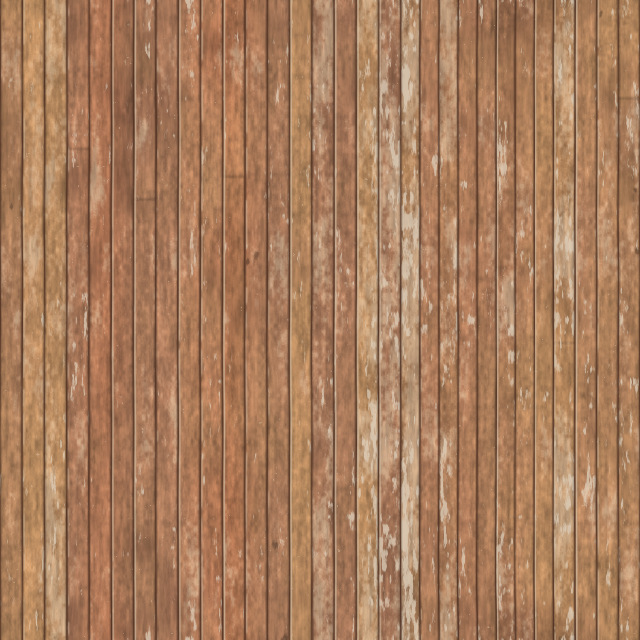
Give the GLSL for this texture, as a Shadertoy shader.

```glsl
// Thirty narrow upright planks of weathered, stained wood with thin dark grooves.
// Each plank gets a hashed tone; wrapping noise stretched along the boards adds
// grain, stains, pale worn haze and thin scraped paint, so the panel tiles.

float hash(vec2 p) {
    return fract(sin(dot(p, vec2(127.1, 311.7))) * 43758.5453);
}

// Value noise whose lattice wraps after freq cells.
float noise(vec2 uv, vec2 freq, float seed) {
    vec2 p = uv * freq, cell = floor(p), f = fract(p);
    f = f * f * (3.0 - 2.0 * f);
    vec2 a = mod(cell, freq), b = mod(cell + 1.0, freq);
    vec2 s = seed * vec2(1.73, 0.91);
    return mix(mix(hash(a + s), hash(vec2(b.x, a.y) + s), f.x),
               mix(hash(vec2(a.x, b.y) + s), hash(b + s), f.x), f.y);
}

float fbm(vec2 uv, vec2 freq, float seed) {
    float sum = 0.0, amp = 0.533;
    for (int i = 0; i < 4; i++) {
        sum += amp * noise(uv, freq, seed + float(i) * 5.3);
        freq *= 2.0;
        amp *= 0.5;
    }
    return sum;
}

// Plank index plus position inside it; boards right of centre are narrower.
float plankCoord(float x) {
    return 28.75 * min(x, 0.626) + 33.57 * clamp(x - 0.626, 0.0, 0.2383)
         + 29.52 * max(x - 0.8643, 0.0);
}

float bump(float x, float centre, float width) {
    float d = (x - centre) / width;
    return exp(-d * d);
}

void mainImage(out vec4 fragColor, in vec2 fragCoord) {
    vec2 uv = fragCoord / iResolution.xy;
    float pixel = 1.0 / iResolution.x;

    // Plank layout, with slightly uneven edges
    float x = plankCoord(uv.x + 0.0012 * (noise(uv, vec2(4.0, 9.0), 9.0) - 0.5));
    float id = mod(floor(x), 30.0);
    float across = fract(x);
    float edge = min(across, 1.0 - across) / 30.0;
    float tone = hash(vec2(id, 1.7));
    float wear = hash(vec2(id, 5.2));
    float seed = id * 3.1 + 20.0;

    // Noise layers from broad to fine
    float cloud = fbm(uv, vec2(6.0, 5.0), 3.0);
    float blotch = fbm(uv, vec2(40.0, 10.0), seed);
    float grain = fbm(uv, vec2(190.0, 26.0), seed + 7.0);
    float speck = fbm(uv, vec2(170.0, 110.0), 11.0);

    // Base wood: ochre to pinkish brown, redder left of centre
    float brown = smoothstep(0.25, 0.7, 0.4 * tone + 0.3 * blotch + 0.3 * cloud);
    vec3 wood = mix(vec3(0.72, 0.54, 0.37), vec3(0.655, 0.465, 0.35), brown);
    float red = bump(uv.x, 0.35, 0.05) + 0.75 * bump(uv.x, 0.165, 0.035)
              + 0.35 * bump(uv.x, 0.77, 0.13);
    red *= smoothstep(0.25, 0.8, 0.35 * hash(vec2(id, 8.4)) + 0.7 * cloud);
    wood = mix(wood, vec3(0.70, 0.43, 0.29), 0.6 * min(red, 1.0));
    wood *= 0.98 + 0.06 * hash(vec2(id, 3.9));
    wood *= 1.0 + 0.36 * (grain - 0.5) + 0.32 * (speck - 0.5) + 0.24 * (blotch - 0.5);

    // Dark stains crossing several boards
    float stain = smoothstep(0.52, 0.75, fbm(uv, vec2(9.0, 7.0), 31.0) + 0.2 * (speck - 0.5));
    wood = mix(wood, wood * vec3(0.82, 0.80, 0.81), 0.7 * stain);

    // Some boards change shade at a faint cross cut
    float cut = uv.y - 0.15 - 0.7 * hash(vec2(id, 13.0));
    float hasCut = step(0.85, hash(vec2(id, 14.0)));
    wood *= 1.0 + hasCut * (0.06 * smoothstep(-0.002, 0.002, cut) * smoothstep(0.25, 0.0, cut)
                          - 0.14 * smoothstep(0.003 + pixel, 0.0, abs(cut)));

    // Small knots
    for (int i = 0; i < 10; i++) {
        float k = float(i);
        vec2 centre = vec2(hash(vec2(k, 41.0)), hash(vec2(k, 42.0)));
        vec2 d = (uv - centre) * vec2(1.0, 0.65);
        float size = 0.003 + 0.005 * hash(vec2(k, 43.0));
        wood *= 1.0 - 0.25 * smoothstep(size, 0.2 * size, length(d) + 0.006 * (speck - 0.5));
    }

    // Pale haze on rubbed boards
    float rightSide = smoothstep(0.54, 0.6, uv.x);
    float worn = smoothstep(0.45, 1.0, wear + 0.08 * rightSide
                          + 0.2 * bump(uv.x, 0.07, 0.05) - 0.4 * bump(uv.x, 0.38, 0.13));
    float haze = smoothstep(0.62, 1.0, blotch + 0.32 * worn + 0.5 * (speck - 0.5)
                          + 0.4 * (cloud - 0.5));
    wood = mix(wood, vec3(0.79, 0.69, 0.57) * (0.8 + 0.4 * grain), 0.65 * haze);

    // Thin scraped paint, gathered in patches on the right
    float scrape = 0.45 * fbm(uv, vec2(60.0, 8.0), seed + 60.0)
                 + 0.55 * fbm(uv, vec2(210.0, 52.0), seed + 80.0);
    scrape += worn * (0.02 + 0.11 * rightSide) + 0.12 * (cloud - 0.5);
    wood = mix(wood, vec3(0.87, 0.81, 0.73), 0.75 * smoothstep(0.64, 0.76, scrape));

    // Sparse pale chips
    float chip = smoothstep(0.80, 0.86, fbm(uv, vec2(220.0, 100.0), 97.0));
    wood = mix(wood, vec3(0.84, 0.74, 0.63), 0.5 * chip);

    // Narrow shade and thin groove between boards
    wood *= 1.0 - 0.20 * smoothstep(0.0045, 0.001, edge);
    float groove = 1.0 - smoothstep(0.0002, 0.0013 + 0.5 * pixel, edge);
    float depth = 0.55 + 0.4 * noise(uv, vec2(30.0, 16.0), 77.0);
    wood = mix(wood, vec3(0.33, 0.20, 0.14), groove * depth);

    // Light scuffed line hugging the groove, on some boards nearly unbroken
    float rim = smoothstep(0.0008 + pixel, 0.0, abs(across / 30.0 - 0.0026));
    float rimWear = hash(vec2(id, 6.6));
    rim *= smoothstep(0.75, 0.95, rimWear + 0.7 * noise(uv, vec2(30.0, 50.0), seed + 5.0));
    wood = mix(wood, vec3(0.86, 0.77, 0.66), rim * (0.2 + 0.5 * rimWear));

    fragColor = vec4(clamp(wood, 0.0, 1.0), 1.0);
}
```
